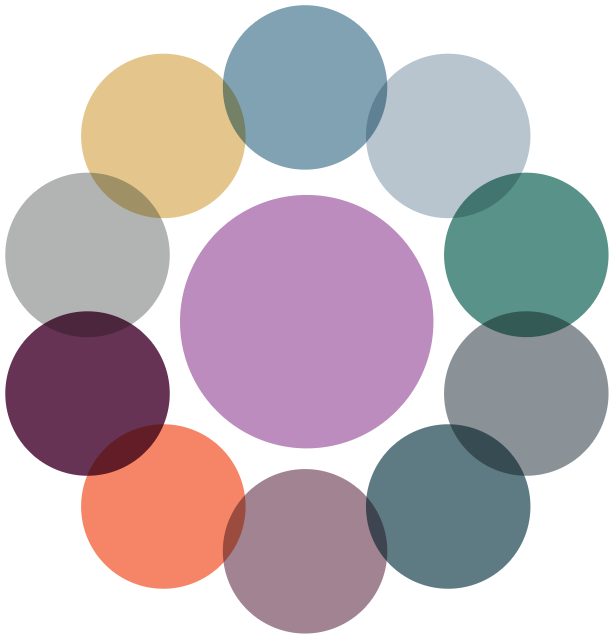
Give the GLSL for this background, as a WebGL 1 fragment shader.

```glsl
precision highp float;
// Ten flat discs in an oval ring around one large disc on white.
// Ring centres follow a short harmonic series in the angle; neighbouring
// discs darken each other with a softened multiply blend.

uniform vec2 u_resolution;

// Lengths are in canvas heights, measured from the canvas centre.
const float TAU = 6.2831853;
const int DISC_COUNT = 10;
const float DISC_RADIUS = 0.1285;
const vec2 RING_CENTER = vec2(-0.0030, -0.0032);
const vec2 RING_RADII = vec2(0.3655, 0.3591);
const vec2 RING_BULGE = vec2(0.0081, 0.0033);
const vec2 RING_SKEW = vec2(-0.0016, 0.0042);
const vec2 CORE_CENTER = vec2(-0.0020, -0.0026);
const float CORE_RADIUS = 0.198;
const float OVERLAP_SOFTNESS = 0.10;

const vec3 WHITE = vec3(1.0);
const vec3 ORCHID = vec3(0.733, 0.549, 0.741);
const vec3 BLUE = vec3(0.502, 0.635, 0.702);
const vec3 MIST = vec3(0.722, 0.773, 0.808);
const vec3 GREEN = vec3(0.345, 0.573, 0.533);
const vec3 SLATE = vec3(0.541, 0.573, 0.592);
const vec3 TEAL = vec3(0.369, 0.478, 0.510);
const vec3 MAUVE = vec3(0.635, 0.514, 0.573);
const vec3 CORAL = vec3(0.961, 0.522, 0.400);
const vec3 PLUM = vec3(0.404, 0.200, 0.329);
const vec3 ASH = vec3(0.694, 0.706, 0.698);
const vec3 SAND = vec3(0.894, 0.776, 0.549);

// Palette, clockwise from the top of the ring.
vec3 discColor(int i) {
  if (i == 0) return BLUE;
  if (i == 1) return MIST;
  if (i == 2) return GREEN;
  if (i == 3) return SLATE;
  if (i == 4) return TEAL;
  if (i == 5) return MAUVE;
  if (i == 6) return CORAL;
  if (i == 7) return PLUM;
  if (i == 8) return ASH;
  return SAND;
}

// Oval ring position at a clockwise angle from the top.
vec2 ringPoint(float a) {
  return RING_CENTER
    + RING_RADII * vec2(sin(a), cos(a))
    + RING_BULGE * vec2(sin(3.0 * a), cos(3.0 * a))
    + RING_SKEW * cos(2.0 * a);
}

// Antialiased coverage of a disc.
float disc(vec2 p, vec2 center, float radius) {
  float pixel = 1.0 / u_resolution.y;
  return clamp(0.5 + (radius - length(p - center)) / pixel, 0.0, 1.0);
}

// Multiply, lifted slightly toward the darker of the two inks.
vec3 overlay(vec3 base, vec3 ink) {
  return mix(base * ink, min(base, ink), OVERLAP_SOFTNESS);
}

void main() {
  vec2 p = (gl_FragCoord.xy - 0.5 * u_resolution) / u_resolution.y;
  vec3 color = WHITE;

  // Outer ring
  for (int i = 0; i < DISC_COUNT; i++) {
    float angle = TAU * float(i) / float(DISC_COUNT);
    float cover = disc(p, ringPoint(angle), DISC_RADIUS);
    color = mix(color, overlay(color, discColor(i)), cover);
  }

  // Central disc
  color = mix(color, ORCHID, disc(p, CORE_CENTER, CORE_RADIUS));
  gl_FragColor = vec4(color, 1.0);
}
```
